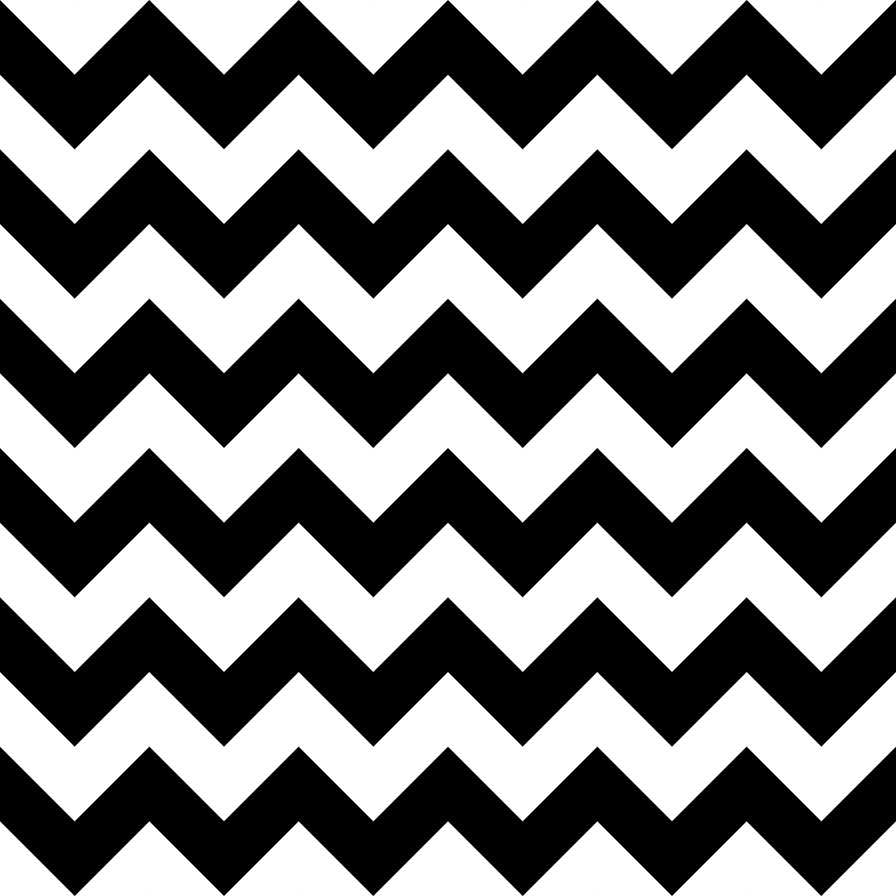
Give the GLSL for this pattern, as a WebGL 2 fragment shader.

```glsl
#version 300 es
precision highp float;
// Seamless black and white chevron stripes, six zigzags across and six down.

uniform vec2 u_resolution;
out vec4 fragColor;

const float REPEATS = 6.0;          // zigzags across and stripes down
const float ZIGZAG_HEIGHT = 0.5;    // peak to valley, in cells
const float STRIPE_HEIGHT = 0.5;    // vertical thickness, in cells
const float STRIPE_CENTER = 0.75;   // stripe middle below a peak, in cells
const float EDGE_PIXELS = 1.0;      // width of the smoothed edge
const vec3 STRIPE_COLOR = vec3(0.0);
const vec3 GROUND_COLOR = vec3(1.0);

// Triangle wave: 0 at whole numbers, 1 halfway between them
float triangleWave(float x) {
    return 1.0 - abs(2.0 * fract(x) - 1.0);
}

// Signed distance to the nearest stripe edge, negative inside the stripe
float chevronDistance(vec2 cell) {
    float height = cell.y + ZIGZAG_HEIGHT * triangleWave(cell.x);
    float fromCenter = abs(fract(height - STRIPE_CENTER + 0.5) - 0.5);
    float slope = 2.0 * ZIGZAG_HEIGHT;
    return (fromCenter - 0.5 * STRIPE_HEIGHT) / sqrt(1.0 + slope * slope);
}

void main() {
    vec2 cell = REPEATS * gl_FragCoord.xy / u_resolution;
    float edgeWidth = EDGE_PIXELS * REPEATS / min(u_resolution.x, u_resolution.y);

    // Blend linearly across the edge
    float ground = clamp(chevronDistance(cell) / edgeWidth + 0.5, 0.0, 1.0);
    fragColor = vec4(mix(STRIPE_COLOR, GROUND_COLOR, ground), 1.0);
}
```
